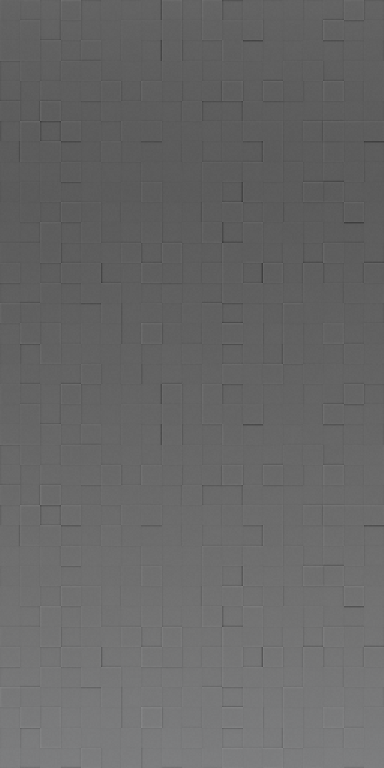
Reproduce this pattern procedurally as a Shadertoy shader.

```glsl
// Grey wall of square tiles at slightly uneven heights, lit from below
#define COLUMNS 19.0
#define DARK_GREY 0.360
#define FLOOR_GLOW 0.133
#define TOP_GLOW 0.032
#define LINE_WIDTH 0.11
#define SHADOW 0.115
#define HIGHLIGHT 0.046
#define FACE_TINT 0.005
#define GRAIN 0.010

float hash(vec2 p) {
    vec3 q = fract(p.xyx * vec3(0.1031, 0.1030, 0.0973));
    q += dot(q, q.yzx + 33.33);
    return fract((q.x + q.y) * q.z);
}

// Tile heights lean towards the low side; the layout repeats
float tileHeight(vec2 cell) {
    float h = hash(mod(cell, COLUMNS) + 7.3);
    return 0.5 * h + 0.5 * h * h * h;
}

// Shade on this side of one joint: dark on the low tile, light on the high one
float jointShade(vec2 cell, vec2 local, vec2 dir, float pixel) {
    float dist = 0.5 - dot(local - 0.5, dir);
    float rise = tileHeight(cell) - tileHeight(cell + dir);
    float gain = hash(mod(2.0 * cell + dir, 2.0 * COLUMNS) + 51.7);
    gain *= gain;
    gain = 0.22 + 1.1 * gain * gain;
    float line = 1.0 - smoothstep(0.0, max(LINE_WIDTH, 1.4 * pixel), dist);
    float soft = exp(-dist * 9.0);
    float lit = dir.x - dir.y < 0.0 ? 1.0 : 0.6;
    float dark = max(-rise, 0.0) * gain * SHADOW * (line + 0.1 * soft);
    float light = max(rise, 0.0) * HIGHLIGHT * lit * line;
    return light - dark - 0.004 * line;
}

// Vertical light: brightest at the floor, faint at the top
float wallLight(float down) {
    float floorGlow = pow(max(down - 0.25, 0.0) / 0.75, 1.3);
    float topGlow = max(1.0 - down / 0.25, 0.0);
    return DARK_GREY + FLOOR_GLOW * floorGlow + TOP_GLOW * topGlow * topGlow;
}

void mainImage(out vec4 fragColor, in vec2 fragCoord) {
    vec2 uv = fragCoord / iResolution.x;
    vec2 grid = uv * COLUMNS;
    vec2 cell = floor(grid);
    vec2 local = fract(grid);
    float pixel = COLUMNS / iResolution.x;

    float down = 1.0 - fragCoord.y / iResolution.y;
    float grey = wallLight(down);
    grey += FACE_TINT * (hash(mod(cell, COLUMNS) + 91.0) - 0.5);

    // The four joints around the tile
    vec2 dir = vec2(1.0, 0.0);
    for (int i = 0; i < 4; i++) {
        grey += jointShade(cell, local, dir, pixel);
        dir = vec2(-dir.y, dir.x);
    }

    // Fine surface grain
    grey += GRAIN * (hash(floor(uv * 256.0)) - 0.5);

    // Slight cool cast near the floor
    vec3 color = vec3(grey) + vec3(-0.002, 0.0, 0.004) * smoothstep(0.75, 1.0, down);
    fragColor = vec4(color, 1.0);
}
```
